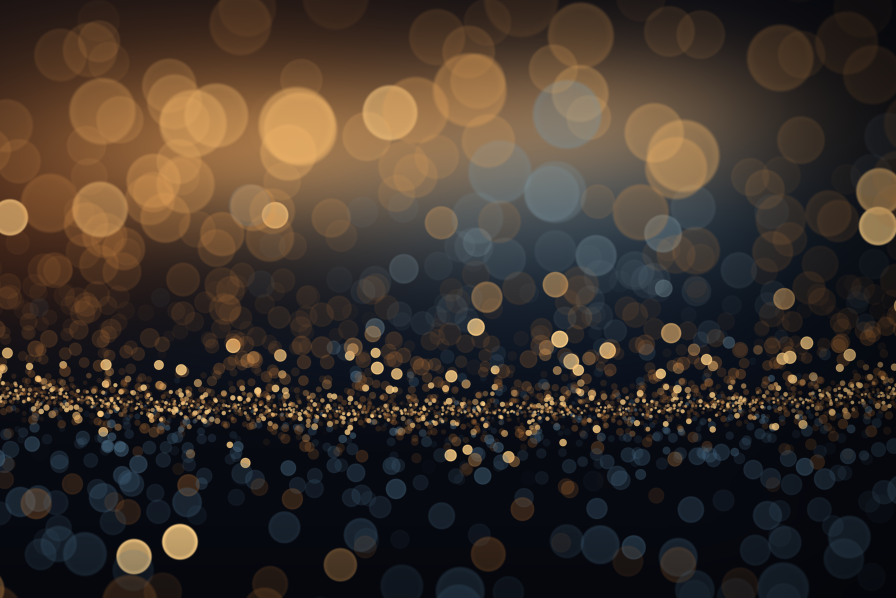
A Shadertoy shader for this background:

```glsl
const vec3 NAVY = vec3(0.026, 0.034, 0.062);
const vec3 AMBER = vec3(0.82, 0.50, 0.22);
const vec3 GOLD = vec3(0.95, 0.72, 0.42);
const vec3 STEEL = vec3(0.30, 0.45, 0.56);
const vec3 MIST = vec3(0.48, 0.57, 0.61);
const vec3 CREAM = vec3(1.0, 0.82, 0.53);

const int ROWS = 84;
const float ROW_GROWTH = 1.045;
const float FOCUS_RADIUS = 0.0022;
const float MAX_RADIUS = 0.057;
const float BLUR_SLOPE = 0.12;

vec3 hash3(vec2 p) {
    vec3 q = fract(p.xyx * vec3(0.1031, 0.1030, 0.0973));
    q += dot(q, q.yxz + 33.33);
    return fract((q.xxy + q.yzz) * q.zyx);
}

// Soft elliptical falloff
float glow(vec2 p, vec2 center, vec2 size) {
    vec2 d = (p - center) / size;
    return exp(-dot(d, d));
}

// Height of the sharp band, sagging toward the middle
float focusLine(float x) {
    float d = x - 0.75;
    return 0.31 + 0.06 * d * d;
}

// Out-of-focus highlight: flat fill with a faint brighter rim
float bokehDisc(float dist, float radius, float pixel) {
    float soft = max(0.8 * pixel, 0.07 * radius);
    float fill = 1.0 - smoothstep(radius - soft, radius + soft, dist);
    float rim = smoothstep(0.72, 0.96, dist / radius);
    return fill * (0.82 + 0.18 * rim);
}

vec3 backdrop(vec2 p) {
    vec3 col = NAVY;
    col += vec3(0.25, 0.13, 0.04) * glow(p, vec2(0.32, 0.79), vec2(0.55, 0.23));
    col += vec3(0.34, 0.26, 0.14) * glow(p, vec2(0.43, 0.75), vec2(0.36, 0.13));
    col += vec3(0.38, 0.29, 0.18) * glow(p, vec2(1.00, 0.80), vec2(0.34, 0.13));
    col += vec3(0.12, 0.05, 0.01) * glow(p, vec2(0.00, 0.62), vec2(0.25, 0.18));
    col += vec3(0.10, 0.17, 0.21) * glow(p, vec2(0.92, 0.63), vec2(0.44, 0.15));
    col += vec3(0.01, 0.03, 0.05) * glow(p, vec2(0.75, 0.40), vec2(0.70, 0.10));
    return col;
}

// Chance that a light at this place is warm rather than blue
float warmth(vec2 p, float height) {
    float cool = glow(p, vec2(0.95, 0.58), vec2(0.46, 0.17));
    float upper = 1.0 - 0.72 * cool;
    return mix(0.22, upper, smoothstep(-0.08, 0.01, height));
}

// Tint in rgb, opacity in a
vec4 lightStyle(vec2 center, float height, vec3 rnd, vec3 pick) {
    float sparkle = exp(-abs(height) / 0.045);
    float haze = glow(center, vec2(0.42, 0.78), vec2(0.45, 0.17));
    haze = max(haze, glow(center, vec2(1.0, 0.81), vec2(0.38, 0.17)));
    float above = smoothstep(0.04, 0.16, height);
    float warm = step(pick.x, warmth(center, height));
    float bright = smoothstep(mix(0.945, 0.74, sparkle), 0.995, rnd.z);
    bright *= mix(0.5, 1.0, warm);

    float present = step(mix(0.78, 0.45, above), pick.y);
    float faint = present * mix(0.25, 0.10 + 0.30 * haze, above);
    faint *= 0.35 + 0.95 * pick.z;
    float topFade = 1.0 - 0.45 * smoothstep(0.90, 1.02, center.y);

    vec3 warmTint = mix(AMBER, GOLD, haze);
    vec3 coolTint = mix(STEEL, MIST, above);
    coolTint = mix(coolTint, vec3(0.70, 0.85, 0.92), bright * sparkle);
    vec3 tint = mix(coolTint, warmTint, warm);
    tint = mix(tint, CREAM, bright * warm);
    float alpha = max(faint, bright * mix(0.98, 0.7, haze));
    return vec4(tint, alpha * topFade);
}

// Rows of lights that grow with distance from the focus line
vec3 addLights(vec3 col, vec2 p, float side, float pixel) {
    float line = focusLine(p.x);
    float blur = FOCUS_RADIUS;
    for (int i = 0; i < ROWS; i++) {
        float rowHeight = side * (blur - FOCUS_RADIUS) / BLUR_SLOPE;
        float radius = min(blur, MAX_RADIUS);
        blur *= ROW_GROWTH;
        if (abs(p.y - line - rowHeight) > 2.4 * radius + pixel) continue;

        float cellWidth = 3.2 * radius;
        float cell = floor(p.x / cellWidth);
        for (int k = -1; k <= 1; k++) {
            float id = cell + float(k);
            vec2 key = vec2(id + 50.0, float(i) + 150.0 + 100.0 * side);
            vec3 rnd = hash3(key);
            vec3 pick = hash3(key + 411.7);
            float x = (id + rnd.x) * cellWidth;
            float height = rowHeight + (rnd.y - 0.5) * 2.0 * radius;
            vec2 center = vec2(x, focusLine(x) + height);
            float size = radius * mix(0.6, 1.12, pick.z);
            float disc = bokehDisc(length(p - center), size, pixel);
            vec4 style = lightStyle(center, height, rnd, pick);
            col = mix(col, style.rgb, disc * style.a);
        }
    }
    return col;
}

void mainImage(out vec4 fragColor, in vec2 fragCoord) {
    vec2 p = fragCoord / iResolution.y;
    float pixel = 1.0 / iResolution.y;
    vec3 col = backdrop(p);
    col = addLights(col, p, 1.0, pixel);
    col = addLights(col, p, -1.0, pixel);

    // Darken the right side and the lower edge
    col *= 1.0 - 0.25 * smoothstep(1.15, 1.5, p.x);
    col *= mix(0.8, 1.0, smoothstep(0.0, 0.15, p.y));
    fragColor = vec4(col, 1.0);
}
```
